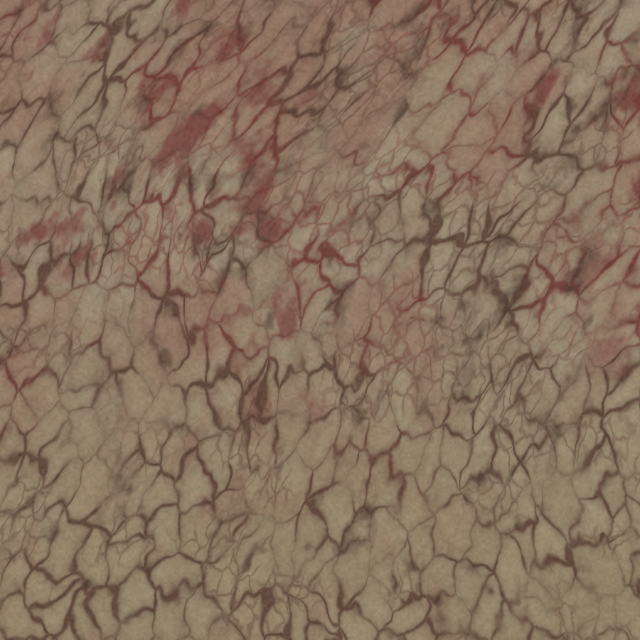
Write a three.js fragment shader that draws this texture.

```glsl
// Draws weathered, skin-like tissue: leaning cells split by fine dark veins, with red blotches and grain.
varying vec2 vUv;

const vec3 FLESH = vec3(0.585, 0.508, 0.422);
const vec3 PALE = vec3(0.612, 0.555, 0.465);
const vec3 ROSY = vec3(0.565, 0.440, 0.370);
const vec3 OLIVE = vec3(0.575, 0.515, 0.405);
const vec3 CRIMSON = vec3(0.450, 0.250, 0.230);
const vec3 VEIN_BROWN = vec3(0.350, 0.255, 0.210);
const vec3 VEIN_RED = vec3(0.430, 0.230, 0.205);
const vec3 SPOT = vec3(0.310, 0.240, 0.200);
const vec2 CELL_COUNT = vec2(22.0, 14.5);

float hash(vec2 p) {
  vec3 q = fract(vec3(p.xyx) * 0.1031);
  q += dot(q, q.yzx + 33.33);
  return fract((q.x + q.y) * q.z);
}

vec2 hash2(vec2 p) {
  return vec2(hash(p + 17.0), hash(p + 71.0));
}

float noise(vec2 p) {
  vec2 i = floor(p);
  vec2 f = fract(p);
  f = f * f * (3.0 - 2.0 * f);
  float low = mix(hash(i), hash(i + vec2(1.0, 0.0)), f.x);
  float high = mix(hash(i + vec2(0.0, 1.0)), hash(i + 1.0), f.x);
  return mix(low, high, f.y);
}

float fbm(vec2 p) {
  float sum = 0.0;
  float weight = 0.533;
  for (int i = 0; i < 4; i++) {
    sum += weight * noise(p);
    p = p * 2.03 + 19.7;
    weight *= 0.5;
  }
  return sum;
}

vec2 noise2(vec2 p) {
  return vec2(noise(p), noise(p + 43.0)) - 0.5;
}

// Distance to the nearest cell border (x) and a random value of the cell (y).
vec2 cellBorder(vec2 p) {
  vec2 base = floor(p);
  vec2 nearest = vec2(0.0);
  vec2 owner = base;
  float best = 9.0;
  for (int y = -1; y <= 1; y++) {
    for (int x = -1; x <= 1; x++) {
      vec2 cell = base + vec2(float(x), float(y));
      vec2 offset = cell + hash2(cell) - p;
      float d = dot(offset, offset);
      if (d < best) { best = d; nearest = offset; owner = cell; }
    }
  }
  float border = 9.0;
  for (int y = -2; y <= 2; y++) {
    for (int x = -2; x <= 2; x++) {
      vec2 cell = owner + vec2(float(x), float(y));
      vec2 offset = cell + hash2(cell) - p;
      vec2 across = offset - nearest;
      if (dot(across, across) > 0.0001)
        border = min(border, dot(0.5 * (offset + nearest), normalize(across)));
    }
  }
  return vec2(border, hash(owner + 5.0));
}

// Leans the tissue to the right towards the top and lets the lean wander.
vec2 leanTissue(vec2 p) {
  float lean = 0.32 * p.y * p.y - 0.06 * p.y;
  return vec2(p.x - lean + 0.09 * noise(p * 3.0 + 8.0), p.y);
}

vec2 wrinkle(vec2 p) {
  return p + 0.55 * noise2(p * 1.4) + 0.22 * noise2(p * 3.7 + 9.0);
}

float veinLine(float d, float width) {
  return exp(-d * d / (width * width));
}

vec3 fleshColor(vec2 p, vec2 leaned) {
  vec3 color = mix(FLESH, PALE, 0.75 * smoothstep(0.42, 0.7, fbm(leaned * vec2(15.0, 11.0))));
  float rosy = smoothstep(0.40, 0.72, fbm(leaned * vec2(9.0, 6.0) + 31.0));
  color = mix(color, ROSY, rosy * mix(0.25, 0.75, smoothstep(0.2, 0.6, p.y)));
  return mix(color, OLIVE, 0.5 * smoothstep(0.6, 0.1, p.y));
}

void main() {
  vec2 leaned = leanTissue(vUv);
  vec2 cellPos = leaned * CELL_COUNT;
  vec2 cell = cellBorder(wrinkle(cellPos));
  vec2 fine = cellBorder(wrinkle(cellPos * 1.7 + 50.0));

  // Soft flesh, rounded inside each cell
  vec3 color = fleshColor(vUv, leaned);
  color *= 0.955 + 0.06 * smoothstep(0.0, 0.35, cell.x) + 0.03 * (cell.y - 0.5);

  // Red blotches, denser in the upper part
  float blotch = smoothstep(0.56, 0.78, fbm(leaned * vec2(20.0, 14.0) + 77.0));
  float region = smoothstep(0.35, 0.65, noise(vUv * 4.5 + 3.0)) * smoothstep(0.15, 0.6, vUv.y);
  color = mix(color, CRIMSON, blotch * mix(0.12, 0.75, region));

  // Veins that swell, fade and change tint along their length
  float strength = smoothstep(0.2, 0.8, fbm(leaned * 17.0 + 5.0));
  float redness = smoothstep(0.35, 0.75, noise(vUv * 8.0 + 61.0)) * smoothstep(0.1, 0.6, vUv.y);
  vec3 veinColor = mix(VEIN_BROWN, VEIN_RED, redness);
  float vein = veinLine(cell.x, mix(0.04, 0.085, strength)) * mix(0.12, 0.95, strength);
  float halo = exp(-8.0 * cell.x) * 0.22 * strength;
  float fineFade = smoothstep(0.45, 0.75, noise(leaned * 13.0 + 90.0));
  float fineVein = veinLine(fine.x, 0.085) * 0.38 * fineFade;
  color = mix(color, veinColor, clamp(max(vein, fineVein) + halo, 0.0, 0.85));

  // Sparse dark spots gathered near the veins
  float spot = smoothstep(0.64, 0.82, fbm(leaned * vec2(24.0, 18.0) + 140.0));
  color = mix(color, SPOT, 0.7 * spot * exp(-3.0 * cell.x));

  // Fine mottled grain
  float grain = noise(vUv * 260.0) + 0.7 * noise(vUv * 130.0 + 11.0) - 0.85;
  color += 0.042 * grain + 0.012 * vec3(noise2(vUv * 170.0), 0.0);
  gl_FragColor = vec4(color, 1.0);
}
```
